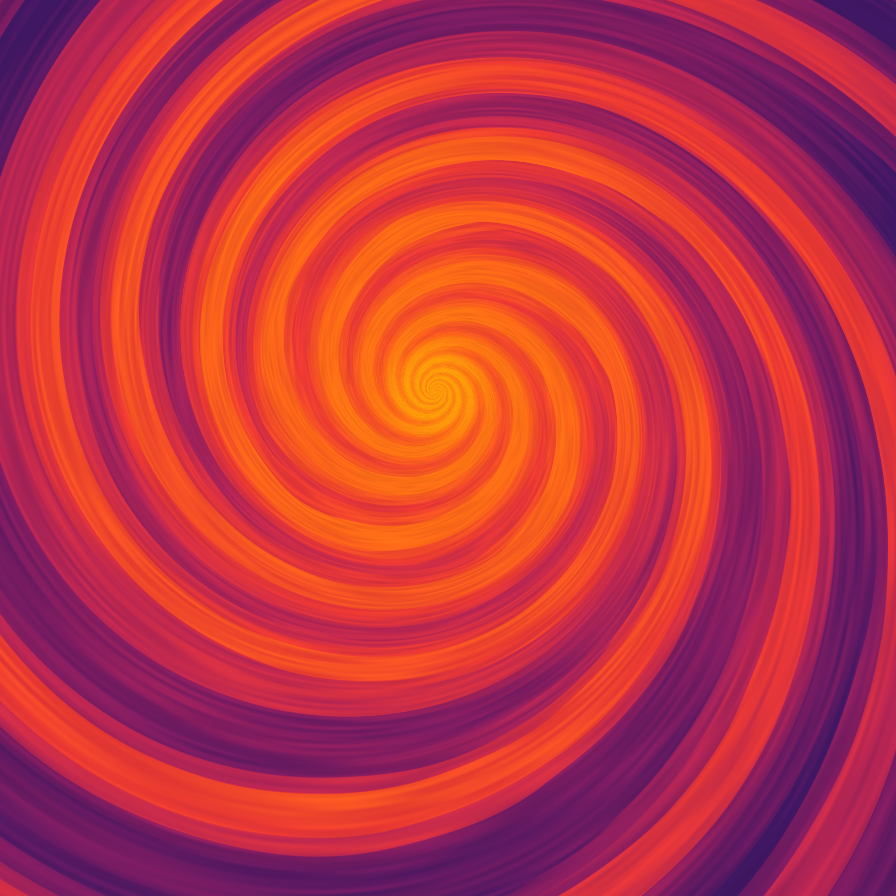
Give the GLSL for this background, as a WebGL 1 fragment shader.

```glsl
precision highp float;
// Painted spiral whirl: five logarithmic arms wind out of a glowing amber core.
// Each arm is a stack of flat colour strips with wavering edges; the heat falls
// from yellow to indigo with radius, and fine noise along the arms adds bristles.

uniform vec2 u_resolution;

const float TAU = 6.2831853;
const float ARMS = 5.0;
const float STRIPS = 6.0;
const float BRISTLES = 36.0;   // bristle cells across one arm
const vec2 CENTER = vec2(0.486, 0.564);

float hash(vec2 p) {
  vec3 q = fract(vec3(p.xyx) * 0.1031);
  q += dot(q, q.yzx + 33.33);
  return fract((q.x + q.y) * q.z);
}

// Value noise that repeats along x
float noise(vec2 p, float period) {
  vec2 cell = floor(p);
  vec2 f = fract(p);
  f = f * f * (3.0 - 2.0 * f);
  float x0 = mod(cell.x, period);
  float x1 = mod(cell.x + 1.0, period);
  float low = mix(hash(vec2(x0, cell.y)), hash(vec2(x1, cell.y)), f.x);
  float high = mix(hash(vec2(x0, cell.y + 1.0)), hash(vec2(x1, cell.y + 1.0)), f.x);
  return mix(low, high, f.y);
}

// Heat scale: 0 is indigo, 5 is amber
vec3 heatColor(float t) {
  vec3 indigo = vec3(0.25, 0.09, 0.39);
  vec3 purple = vec3(0.50, 0.11, 0.38);
  vec3 crimson = vec3(0.74, 0.15, 0.32);
  vec3 red = vec3(0.92, 0.22, 0.20);
  vec3 orange = vec3(0.99, 0.41, 0.09);
  vec3 amber = vec3(1.0, 0.63, 0.03);
  vec3 c = mix(indigo, purple, clamp(t, 0.0, 1.0));
  c = mix(c, crimson, clamp(t - 1.0, 0.0, 1.0));
  c = mix(c, red, clamp(t - 2.0, 0.0, 1.0));
  c = mix(c, orange, clamp(t - 3.0, 0.0, 1.0));
  return mix(c, amber, clamp(t - 4.0, 0.0, 1.0));
}

// Angle plus log radius: constant along an arm, with a steeper pitch inside
// and rings squeezed above, stretched below
float spiralPhase(vec2 p, float logR) {
  float inner = min(logR + 1.635, 0.0);
  float u = atan(p.y, p.x) + logR / 0.24 - 1.31 * inner + 2.75;
  return u * ARMS / TAU + 0.6 * p.y * smoothstep(0.28, 0.55, exp(logR));
}

// Slow random variation of one strip along its length
float stripNoise(float arm, float strip, float along) {
  float id = mod(arm, ARMS) * STRIPS + strip;
  return noise(vec2(id, along * 4.0 + id * 3.0), ARMS * STRIPS) - 0.5;
}

// Heat of a strip: level 0 is the gap between arms, level 1 the bright ridge
float stripHeat(float arm, float strip, float level, float r, float along) {
  float ridge = 4.4 - 2.9 * r;
  float gap = max(4.0 - 7.4 * r, 0.5);
  float vary = stripNoise(arm, strip, along) * smoothstep(0.03, 0.4, r);
  return mix(gap, ridge, level) + mix(1.3, 0.6, level) * vary;
}

// Blend to the next strip across a smoothed edge
float addStrip(float heat, float next, float s, float edge, float blur) {
  return mix(heat, next, smoothstep(edge - blur, edge + blur, s));
}

// Odd arms and the last one lean outward, the others inward
float armDrift(float index, float r) {
  float lean = max(mod(index, 2.0), step(3.5, index));
  return 0.12 * (2.0 * lean - 1.0) * smoothstep(0.25, 0.42, r);
}

void main() {
  float size = min(u_resolution.x, u_resolution.y);
  vec2 p = (gl_FragCoord.xy - 0.5 * u_resolution) / size + 0.5 - CENTER;
  float r = max(length(p), 0.002);
  float along = log(r);
  float phase = spiralPhase(p, along);

  // Bristles run along the arms, fine and coarse
  float fine = noise(vec2(phase * BRISTLES, along * 16.0), ARMS * BRISTLES) - 0.5;
  float coarse = noise(vec2(phase * 9.0, along * 9.0), ARMS * 9.0) - 0.5;
  phase += 0.02 * fine;

  // Position across the arm, ridge at zero
  float arm = floor(phase + 0.5);
  float s = phase - arm;
  float drift = armDrift(mod(arm, ARMS), r);
  float blur = min(0.003 + 1.3 / (r * size), 0.2);
  float halfWidth = mix(0.21, 0.13, smoothstep(0.12, 0.4, r));
  float sway = 0.12 * stripNoise(arm, 1.0, along + 2.0);
  float inside = drift - halfWidth;
  float outside = drift + halfWidth;

  // Strips from the inner gap outward to the gap of the next arm
  float heat = stripHeat(arm, 0.0, 0.0, r, along);
  heat = addStrip(heat, stripHeat(arm, 1.0, 0.22, r, along), s, inside - 0.2 + sway, blur);
  heat = addStrip(heat, stripHeat(arm, 2.0, 0.48, r, along), s, inside - 0.1 + sway, blur);
  heat = addStrip(heat, stripHeat(arm, 3.0, 1.0, r, along), s, inside, blur);
  heat = addStrip(heat, stripHeat(arm, 4.0, 0.6, r, along), s, outside + 0.3 * sway, blur);
  heat = addStrip(heat, stripHeat(arm, 5.0, 0.36, r, along), s, outside + 0.11, blur);
  heat = addStrip(heat, stripHeat(arm + 1.0, 0.0, 0.0, r, along), s, 0.43, min(blur, 0.06));

  // Cooler right side and corners, bristle texture, glowing core
  heat -= 0.65 * (p.x - 0.1 * p.y) * smoothstep(0.1, 0.5, r);
  heat -= 0.4 * smoothstep(0.45, 0.7, r);
  heat += (0.5 * fine + 0.45 * coarse) * smoothstep(0.0, 0.35, r);
  heat += 0.6 * (1.0 - smoothstep(0.03, 0.07, r));

  vec3 color = heatColor(heat) * (1.0 + 0.08 * fine);
  gl_FragColor = vec4(color, 1.0);
}
```
